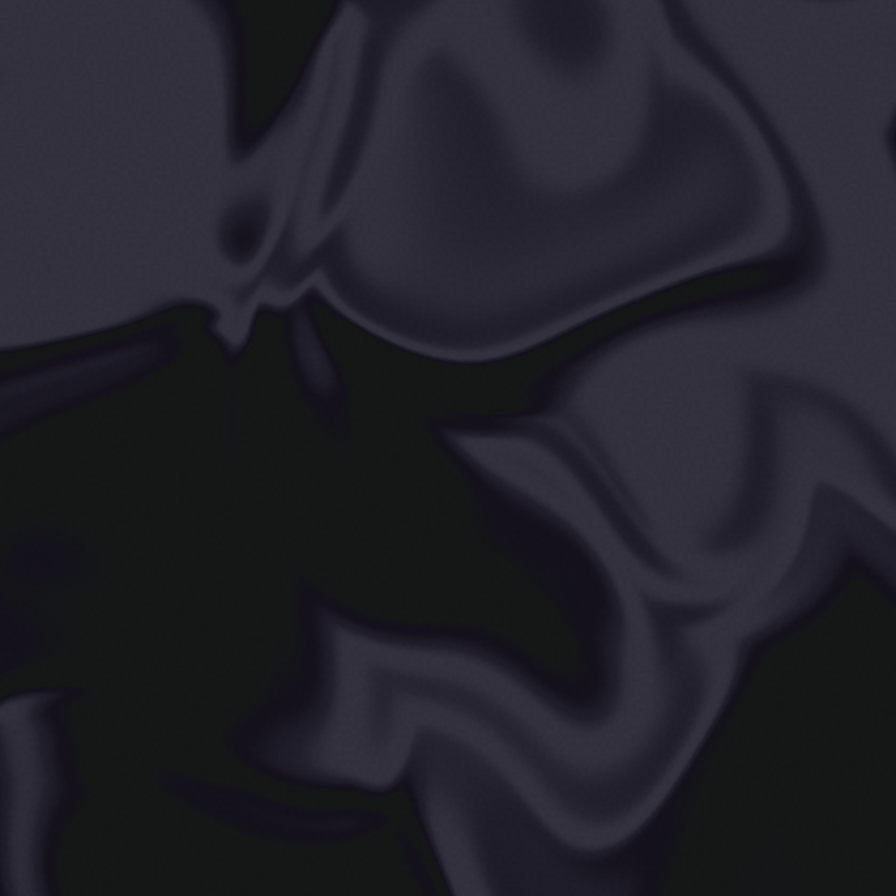
A WebGL 2 fragment shader for this background:

```glsl
#version 300 es
precision highp float;

#define SCALE 2.5
#define SEED vec2(3.1, 7.9)
#define WARP 0.86
#define WARP_STEPS 3
#define CREASE 0.0006
#define FOLDS 6.5
#define PHASE -0.1
#define SKEW 0.35
#define GRAIN 0.013

uniform vec2 u_resolution;
out vec4 fragColor;

const vec3 BLACK = vec3(0.080, 0.088, 0.088);
const vec3 NAVY  = vec3(0.078, 0.068, 0.108);
const vec3 SLATE = vec3(0.122, 0.114, 0.162);
const vec3 SHEEN = vec3(0.200, 0.190, 0.242);

// Unit gradient for a lattice cell
vec2 gradientAt(vec2 cell) {
    vec3 h = fract(cell.xyx * vec3(0.1031, 0.1030, 0.0973));
    h += dot(h, h.yzx + 33.33);
    float angle = 6.28319 * fract((h.x + h.y) * h.z);
    return vec2(cos(angle), sin(angle));
}

// Gradient noise with quintic blending
float gradientNoise(vec2 p) {
    vec2 i = floor(p);
    vec2 f = p - i;
    vec2 w = f * f * f * (f * (f * 6.0 - 15.0) + 10.0);
    vec2 e = vec2(0.0, 1.0);
    float a = dot(gradientAt(i), f);
    float b = dot(gradientAt(i + e.yx), f - e.yx);
    float c = dot(gradientAt(i + e.xy), f - e.xy);
    float d = dot(gradientAt(i + e.yy), f - e.yy);
    return mix(mix(a, b, w.x), mix(c, d, w.x), w.y);
}

// Repeated warping: one smooth axis, one with softly creased bends
vec2 drape(vec2 p) {
    for (int i = 0; i < WARP_STEPS; i++) {
        vec2 offset = vec2(5.2, 1.3) * float(i + 1);
        float sway = gradientNoise(p + offset);
        float bend = gradientNoise(p.yx - offset + 17.0);
        float crease = sqrt(bend * bend + CREASE);
        p += WARP * (vec2(0.9, 0.5) * sway + vec2(-0.6, 1.1) * crease);
    }
    return p;
}

// Cloth height from 0 to 1, steeper on one flank of each fold
float foldHeight(vec2 p) {
    float x = FOLDS * gradientNoise(drape(p)) + PHASE;
    return 0.5 + 0.5 * sin(x + SKEW * sin(x));
}

vec3 clothColor(float height) {
    vec3 color = mix(BLACK, NAVY, smoothstep(0.12, 0.32, height));
    color = mix(color, SLATE, smoothstep(0.40, 0.74, height));
    return mix(color, SHEEN, smoothstep(0.70, 1.0, height));
}

void main() {
    vec2 uv = gl_FragCoord.xy / min(u_resolution.x, u_resolution.y);
    float height = foldHeight(uv * SCALE + SEED);
    vec3 color = clothColor(height);

    // Faint weave, strongest on lit cloth
    color += GRAIN * gradientNoise(uv * 210.0) * mix(0.3, 1.0, height);
    fragColor = vec4(color, 1.0);
}
```
